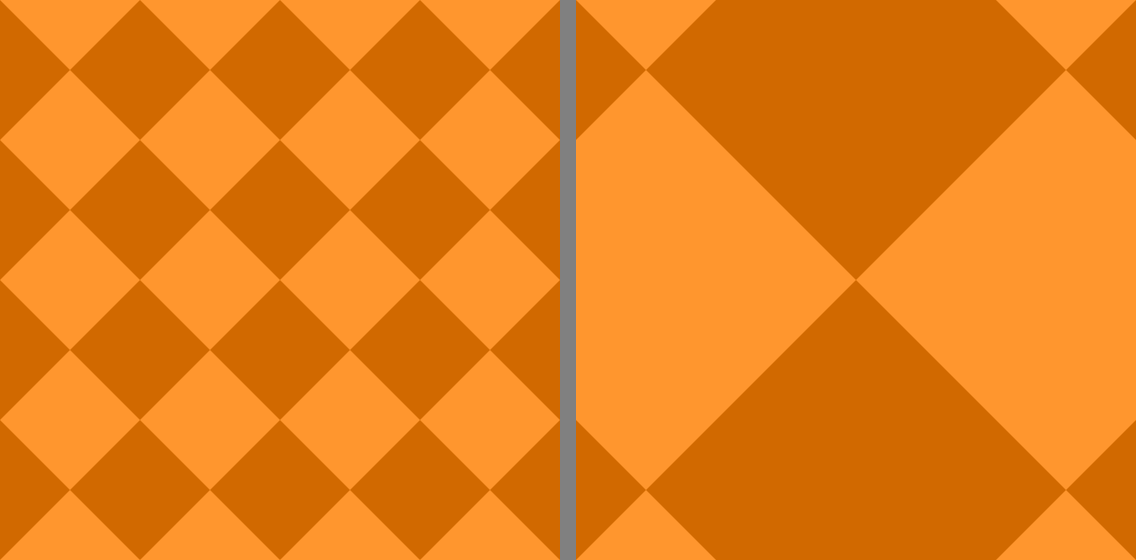
Left, the full canvas; right, a detail of the centre.
Give the GLSL for this pattern, as a WebGL 1 fragment shader.

```glsl
precision highp float;
// Flat two-tone checkerboard of diamonds, turned 45 degrees and tiling seamlessly.

uniform vec2 u_resolution;

#define REPEATS 4.0
#define DARK_ORANGE vec3(0.82, 0.41, 0.0)
#define LIGHT_ORANGE vec3(1.0, 0.59, 0.18)
#define EDGE_PIXELS 1.0

// Signed distance to the diagonal edges in cell units, negative in light diamonds
float diamondDistance(vec2 cell) {
  vec2 offset = abs(fract(cell) - 0.5);
  return (offset.x - offset.y) * 0.70710678;
}

void main() {
  vec2 uv = gl_FragCoord.xy / u_resolution;
  float distanceToEdge = diamondDistance(uv * REPEATS);

  // Antialias over a fixed number of pixels
  float edgeWidth = EDGE_PIXELS * REPEATS / min(u_resolution.x, u_resolution.y);
  float darkness = clamp(distanceToEdge / edgeWidth + 0.5, 0.0, 1.0);

  gl_FragColor = vec4(mix(LIGHT_ORANGE, DARK_ORANGE, darkness), 1.0);
}
```
